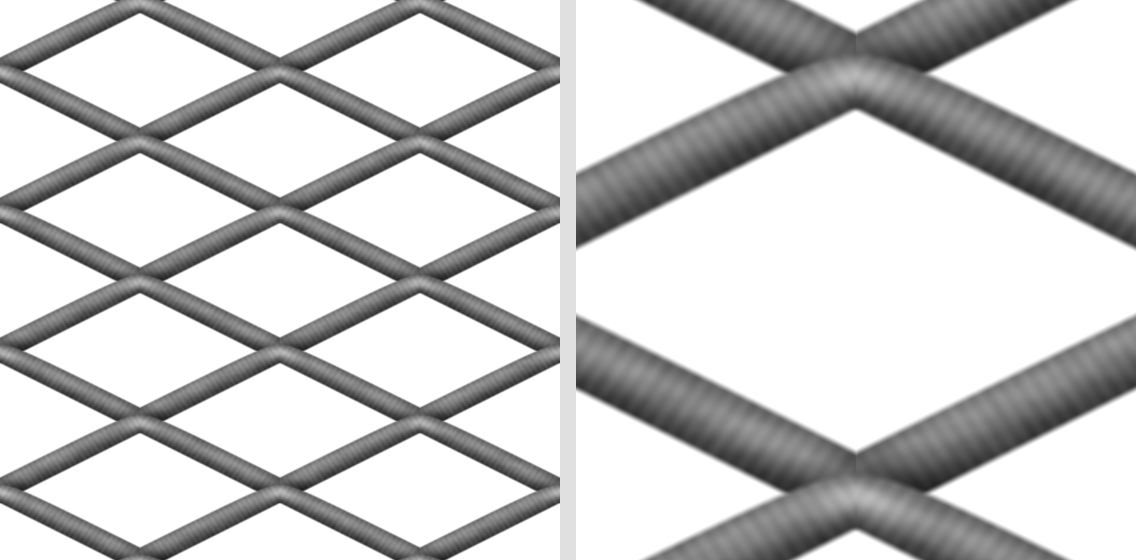
Left, the full canvas; right, a detail of the centre.
Write a three.js fragment shader that draws this pattern.

```glsl
varying vec2 vUv;

const vec2 REPEATS = vec2(2.0, 4.0);
const float HALF_WIDTH = 0.092;
const float BEND_RADIUS = 0.056;
const float EDGE_SOFTNESS = 0.011;
const float RIBS = 60.0;
const float TAU = 6.2831853;

vec2 gradientAt(vec2 corner, vec2 period) {
  vec2 c = mod(corner, period);
  float angle = TAU * fract(sin(dot(c, vec2(127.1, 311.7))) * 4375.85);
  return vec2(cos(angle), sin(angle));
}

// Gradient noise that wraps after a whole number of cells
float wrappedNoise(vec2 uv, vec2 period) {
  vec2 p = uv * period;
  vec2 i = floor(p);
  vec2 f = p - i;
  vec2 w = f * f * f * (f * (f * 6.0 - 15.0) + 10.0);
  vec2 right = vec2(1.0, 0.0);
  vec2 up = vec2(0.0, 1.0);
  float a = dot(gradientAt(i, period), f);
  float b = dot(gradientAt(i + right, period), f - right);
  float c = dot(gradientAt(i + up, period), f - up);
  float d = dot(gradientAt(i + 1.0, period), f - 1.0);
  return mix(mix(a, b, w.x), mix(c, d, w.x), w.y);
}

// Zigzag strand: x = offset from its peak, y = height over its centre line,
// z = top edge, rounded at the peak
vec3 strandAt(vec2 cell, vec2 peak) {
  float dx = fract(cell.x - peak.x + 0.5) - 0.5;
  float height = fract(cell.y - peak.y + abs(dx) + 0.5) - 0.5;
  float top = HALF_WIDTH - (length(vec2(dx, BEND_RADIUS)) - abs(dx));
  return vec3(dx, height, top);
}

float coverage(vec3 strand) {
  float inside = min(strand.y + HALF_WIDTH, strand.z - strand.y);
  return smoothstep(-EDGE_SOFTNESS, EDGE_SOFTNESS, inside);
}

float bump(float x, float width) {
  return exp(-x * x / (width * width));
}

// Rounded metal lit from above, with fine cross ribs and a glint on the bend
float metalShade(vec3 strand, float grain) {
  float across = clamp((strand.y + HALF_WIDTH) / (strand.z + HALF_WIDTH), 0.0, 1.0);
  float descending = smoothstep(-0.04, 0.04, strand.x);
  float crest = mix(0.76, 0.64, descending);
  float shade = mix(0.22, 0.55, smoothstep(0.0, crest, across));
  shade -= mix(0.10, 0.16, descending) * smoothstep(crest, 1.0, across);
  float rib = cos(TAU * RIBS * (abs(strand.x) - 0.25 * strand.y));
  float glint = bump(strand.x, 0.05) * bump(across - 0.55, 0.28);
  return shade + 0.018 * rib + 0.18 * glint + grain;
}

// Darkening cast just above the front strand, deeper on its right
float contactShadow(vec3 front) {
  float strength = mix(0.25, 0.42, smoothstep(-0.05, 0.05, front.x));
  return 1.0 - strength * bump(front.y - front.z, 0.06);
}

void main() {
  vec2 cell = vUv * REPEATS;
  vec3 first = strandAt(cell, vec2(0.5, 0.0));
  vec3 second = strandAt(cell, vec2(0.0, 0.5));

  // The strand nearer its peak lies in front
  bool firstInFront = abs(first.x) < abs(second.x);
  vec3 front = firstInFront ? first : second;
  vec3 back = firstInFront ? second : first;

  float grain = 0.05 * wrappedNoise(vUv, vec2(24.0, 36.0))
              + 0.04 * wrappedNoise(vUv, vec2(90.0, 120.0));

  float shade = 1.0;
  shade = mix(shade, metalShade(back, grain) * contactShadow(front), coverage(back));
  shade = mix(shade, metalShade(front, grain), coverage(front));
  gl_FragColor = vec4(vec3(shade), 1.0);
}
```
